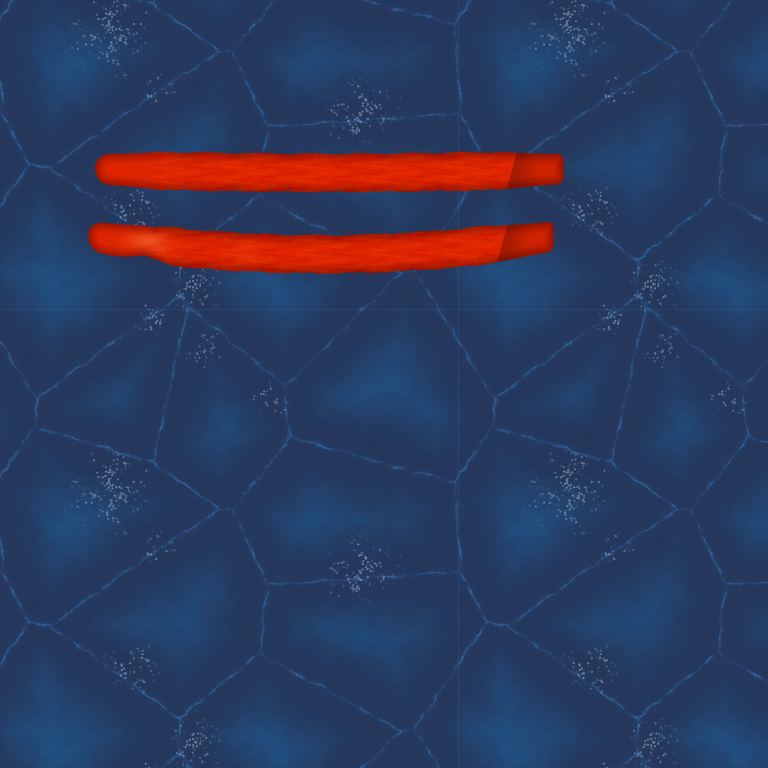
Reproduce this texture procedurally as a Shadertoy shader.

```glsl
const float TAU = 6.2831853;
const float TILE = 0.5964;             // period of the stone pattern
const float GLOW_DEPTH = 0.115;        // distance from crack to full glow
const float CRACK_WIDTH = 0.0022;
const float SPECK_SCALE = 330.0;
const float STROKE_HALF_HEIGHT = 0.0248;
const vec3 STONE_DARK = vec3(0.145, 0.212, 0.355);
const vec3 STONE_GLOW = vec3(0.125, 0.315, 0.510);
const vec3 CRACK_BLUE = vec3(0.190, 0.430, 0.670);
const vec3 SPECK_GREY = vec3(0.560, 0.640, 0.740);
const vec3 RED_DARK = vec3(0.630, 0.085, 0.000);
const vec3 RED_BRIGHT = vec3(0.870, 0.145, 0.000);
const vec3 HIGHLIGHT = vec3(1.000, 0.520, 0.300);

const vec2 STONES[9] = vec2[9](
    vec2(0.501, 0.499), vec2(0.242, 0.470), vec2(0.191, 0.482),
    vec2(0.146, 0.332), vec2(0.448, 0.309), vec2(0.230, 0.210),
    vec2(0.457, 0.182), vec2(0.094, 0.021), vec2(0.375, 0.031));

// Frost patches: centre and radius
const vec3 FROST[8] = vec3[8](
    vec3(0.469, 0.258, 0.045), vec3(0.257, 0.033, 0.035),
    vec3(0.143, 0.362, 0.055), vec3(0.210, 0.284, 0.020),
    vec3(0.267, 0.544, 0.025), vec3(0.169, 0.130, 0.035),
    vec3(0.352, 0.479, 0.022), vec3(0.195, 0.583, 0.022));

vec3 hash3(vec2 p) {
    vec3 q = fract(vec3(p.xyx) * vec3(0.1031, 0.1030, 0.0973));
    q += dot(q, q.yxz + 33.33);
    return fract((q.xxy + q.yzz) * q.zyx);
}

vec2 wrapTile(vec2 v) { return v - TILE * round(v / TILE); }

// Layered sines; the integer matrix keeps them periodic
float waves(vec2 q, int octaves) {
    float sum = 0.0, amp = 0.5;
    for (int i = 0; i < octaves; i++) {
        sum += amp * sin(q.x + 1.7 * sin(q.y) + float(i));
        q = mat2(1, 2, -2, 1) * q;
        amp *= 0.62;
    }
    return sum;
}

// Distance to the nearest border between wrapped stones
float crackDistance(vec2 p) {
    vec2 nearest = vec2(9.0);
    for (int i = 0; i < 9; i++) {
        vec2 r = wrapTile(STONES[i] - p);
        if (dot(r, r) < dot(nearest, nearest)) nearest = r;
    }
    float d = 9.0;
    for (int i = 0; i < 9; i++) {
        vec2 r = wrapTile(STONES[i] - p);
        vec2 gap = r - nearest;
        if (dot(gap, gap) > 1e-6)
            d = min(d, dot(0.5 * (r + nearest), normalize(gap)));
    }
    return d;
}

// Small cellular dots, kept where their random value is below the density
float specks(vec2 p, float density) {
    vec2 cell = floor(p);
    float light = 0.0;
    for (int y = -1; y <= 1; y++)
    for (int x = -1; x <= 1; x++) {
        vec2 id = cell + vec2(x, y);
        vec3 h = hash3(id);
        float dotShape = 1.0 - smoothstep(0.2, 0.75, length(id + h.xy - p));
        light = max(light, dotShape * smoothstep(0.0, 0.25, density - h.z));
    }
    return light;
}

vec3 stoneColour(vec2 uv, float px) {
    vec2 p = mod(uv, TILE);
    vec2 phase = p * TAU / TILE;
    vec2 warp = vec2(waves(phase * 8.0, 4), waves(phase.yx * 9.0 + 2.0, 4));
    float d = crackDistance(p + 0.0022 * warp);
    float cloud = waves(phase * 2.0, 4);
    float grain = waves(phase * 13.0, 4);

    float glow = smoothstep(0.008, GLOW_DEPTH, d + 0.009 * cloud);
    vec3 col = mix(STONE_DARK, STONE_GLOW, glow * (0.88 + 0.12 * cloud));
    col *= 1.0 + 0.018 * grain;

    // Cracks with a soft rim
    float line = 1.0 - smoothstep(0.0, CRACK_WIDTH + px * 0.3, d);
    col = mix(col, CRACK_BLUE, line * clamp(0.34 + 0.45 * grain, 0.08, 0.8));
    col += vec3(0.004, 0.018, 0.03) * exp(-d * 140.0);

    // Frost
    float density = 0.10 * exp(-d * 130.0) * smoothstep(-0.1, 0.8, cloud);
    for (int i = 0; i < 8; i++) {
        vec2 r = wrapTile(FROST[i].xy - p) / FROST[i].z;
        density += 0.42 * exp(-dot(r, r) * 1.3);
    }
    density *= 0.8 + 0.8 * grain;
    col = mix(col, SPECK_GREY, 0.62 * specks(p * SPECK_SCALE, density));

    // Faint tile seams
    vec2 seam = abs(uv - TILE - 0.0006);
    float seamLine = 1.0 - smoothstep(0.0003, 0.0008 + px, min(seam.x, seam.y));
    return mix(col, CRACK_BLUE, 0.2 * seamLine);
}

// Ragged, bowed paint stroke: colour and coverage
vec4 paintStroke(vec2 uv, vec2 centre, float halfLength, float sag, float notch, float px) {
    vec2 q = uv - centre;
    float t = q.x / halfLength;
    q.y -= sag * t * t;
    float pinch = notch * exp(-pow((t + 0.75) / 0.08, 2.0));
    q.y -= 0.004 * pinch;
    float ragged = 1.0 - smoothstep(0.70, 0.80, abs(t));
    float halfHeight = STROKE_HALF_HEIGHT - 0.005 * smoothstep(0.65, 1.0, abs(t))
        - 0.004 * pinch + 0.0014 * ragged * waves(uv * 95.0, 4);
    float radius = t < 0.0 ? 0.019 : 0.009;
    vec2 e = abs(q) - vec2(halfLength, halfHeight) + radius;
    float d = length(max(e, 0.0)) + min(max(e.x, e.y), 0.0) - radius;

    // Streaks, end cap and sheen
    float streak = waves(uv * vec2(65.0, 330.0), 4);
    vec3 col = mix(RED_DARK, RED_BRIGHT, smoothstep(-0.002, 0.016, -d));
    col += vec3(0.03, 0.035, 0.008) * streak * ragged;
    float cap = smoothstep(0.0, 0.008, t - 0.775 - 0.9 * q.y);
    col *= 1.0 - cap * (0.25 - 0.18 * smoothstep(0.78, 0.92, t));
    float sheen = pinch + 0.22 * notch * exp(-pow((t + 0.32) / 0.05, 2.0));
    col = mix(col, HIGHLIGHT, 0.45 * sheen * smoothstep(0.0, 0.022, -d));
    return vec4(col, 1.0 - smoothstep(-px, px, d));
}

void mainImage(out vec4 fragColor, in vec2 fragCoord) {
    vec2 uv = fragCoord / iResolution.xy;
    float px = 0.75 / iResolution.y;
    vec3 col = stoneColour(uv, px);
    vec4 upper = paintStroke(uv, vec2(0.429, 0.775), 0.305, 0.005, 0.0, px);
    vec4 lower = paintStroke(uv, vec2(0.418, 0.669), 0.303, 0.0234, 1.0, px);
    col = mix(col, upper.rgb, upper.a);
    col = mix(col, lower.rgb, lower.a);
    fragColor = vec4(clamp(col, 0.0, 1.0), 1.0);
}
```
